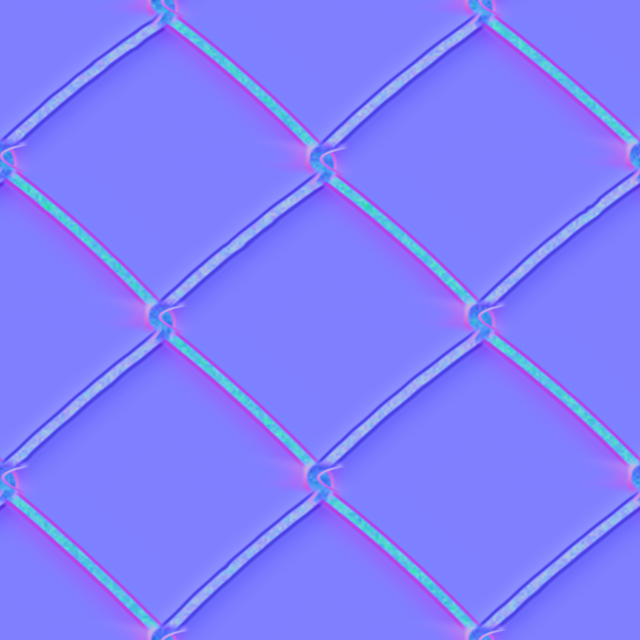
Give the GLSL for this texture map, as a three.js fragment shader.

```glsl
// Tangent-space normal map of a chain-link fence, two diamonds across and two down.
// Bowed strands and small hooks run between jittered knots on a checkered lattice;
// each strand paints a cross-section of tilts, roughened by wrapping value noise.
varying vec2 vUv;

float hash(vec2 c) {
  return fract(sin(dot(c, vec2(12.9898, 78.233))) * 43758.5453);
}

// Whole-number wrap to 0..n-1, safe against rounding in the division
vec2 wrap(vec2 c, float n) {
  return c - n * floor((c + 0.5) / n);
}

// Value noise with n cells across the canvas, wrapping at its edges
float noise(float n, float seed) {
  vec2 x = vUv * n, c = floor(x), f = x - c;
  f = f * f * (3.0 - 2.0 * f);
  vec2 a = wrap(c, n) + seed, b = wrap(c + 1.0, n) + seed;
  return mix(mix(hash(a), hash(vec2(b.x, a.y)), f.x),
             mix(hash(vec2(a.x, b.y)), hash(b), f.x), f.y);
}

// Slightly displaced knot position, the same on opposite canvas edges
vec2 knot(vec2 id) {
  vec2 c = wrap(id, 4.0);
  return id + vec2(0.01, 0.0) + 0.04 * (vec2(hash(c + 3.0), hash(c + 8.0)) - 0.5);
}

// Lays a bowed strand from a to b over the tilt; lean is the tilt of its face,
// halo.x the shade below it and halo.y the glow above it
void strand(inout vec2 tilt, vec2 p, vec2 a, vec2 b, float bow,
            float lean, vec2 halo, vec2 grain, float wear) {
  float len = length(b - a);
  vec2 along = (b - a) / len, across = vec2(-along.y, along.x);
  float s = dot(p - a, along) / len, k = clamp(s, 0.0, 1.0);
  float slope = 4.0 * bow * (1.0 - 2.0 * k) / len;
  float v = dot(p - a, across) - 4.0 * bow * k * (1.0 - k);
  v = v / sqrt(1.0 + slope * slope) + wear * 0.01;
  vec2 side = normalize(across - 0.4 * slope * along);
  vec2 axis = vec2(-side.x, side.y);
  float past = max(-s, s - 1.0) * len;
  float cap = 1.0 - smoothstep(-0.03, 0.045, past);

  // Soft surroundings
  float shade = v < 0.0 ? -halo.x * exp(-v * v * 65.0) : halo.y * exp(-v * v * 130.0);
  tilt += axis * shade * cap * smoothstep(0.0, 0.03, abs(v));

  // Face and its two steep rims, the lower one softer
  float d = abs(v), below = 1.0 - smoothstep(-0.02, 0.02, v);
  float face = 1.0 - smoothstep(0.019, 0.037, d);
  float rim = exp(-pow((d - 0.042) / mix(0.013, 0.019, below), 2.0));
  vec2 core = axis * (lean * face - 0.66 * rim * (1.0 - face)) + grain * face;
  float cover = 1.0 - smoothstep(0.042, mix(0.064, 0.082, below), d);
  tilt = mix(tilt, core, cap * cover);
}

void main() {
  vec2 p = vUv * 4.0, base = floor(p), tilt = vec2(0.0);
  float chip = smoothstep(0.75, 0.95, noise(28.0, 21.0));
  float wear = 0.5 * (noise(40.0, 5.0) - 0.5) + chip * noise(96.0, 31.0);
  vec2 grain = 0.34 * (vec2(noise(224.0, 1.0), noise(224.0, 9.0)) - 0.5)
             + 0.16 * (vec2(noise(96.0, 13.0), noise(96.0, 17.0)) - 0.5)
             + vec2(-0.2, 0.12) * chip * noise(64.0, 41.0);

  for (int i = -1; i <= 1; i++) {
    for (int j = -1; j <= 2; j++) {
      vec2 id = base + vec2(float(i), float(j));
      if (wrap(vec2(id.x + id.y), 2.0).x < 0.5) continue;
      vec2 k = knot(id);
      float bow = 0.012 + 0.016 * hash(wrap(id, 4.0) + 14.0);

      // Falling strand, then rising strand
      strand(tilt, p, k + vec2(0.047, -0.104), knot(id + vec2(1.0, -1.0)) + vec2(-0.026, 0.068),
             bow, 0.6, vec2(0.36, 0.05), grain + vec2(0.06, 0.12), wear * 0.3);
      strand(tilt, p, k + vec2(0.026, 0.073), knot(id + vec2(1.0)) + vec2(0.02, -0.1),
             bow, 0.34, vec2(0.32, 0.25), grain + vec2(0.0, 0.12), wear);

      // Interlocked hooks: right one below, left one above
      strand(tilt, p, k + vec2(-0.03, 0.07), k + vec2(0.01, -0.12),
             0.055, 0.5, vec2(0.0, -0.4), grain + vec2(0.0, -0.05), 0.0);
      strand(tilt, p, k + vec2(0.04, 0.085), k + vec2(0.025, -0.07),
             -0.075, 0.5, vec2(0.4, 0.0), grain + vec2(0.05, 0.1), 0.0);
    }
  }

  // Encode the normal; the green channel points down
  float up = sqrt(max(0.1, 1.0 - dot(tilt, tilt)));
  gl_FragColor = vec4(clamp(0.5 + 0.5 * vec3(tilt, up), 0.0, 1.0), 1.0);
}
```
